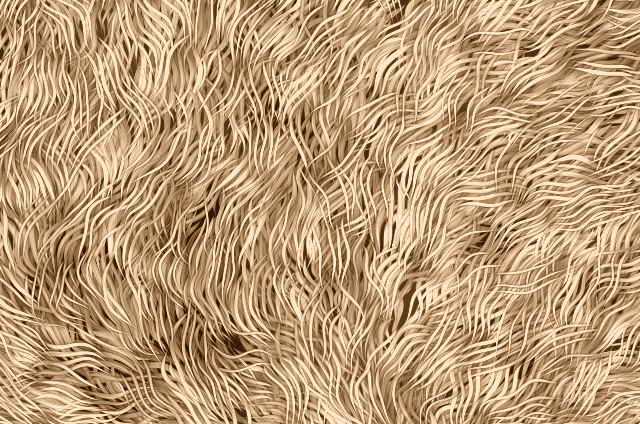
This texture is drawn by a WebGL 2 fragment shader. Its source:

```glsl
#version 300 es
precision highp float;
// Shaggy wool pelt: layers of tufts on jittered grids, combed along a smooth
// direction field. Each tuft is split into lanes holding one tapered, wavy
// lock with sine fibres; layers are traced front to back until covered.

uniform vec2 u_resolution;
out vec4 fragColor;

const int LAYERS = 7;
const float CELL = 0.14;     // tuft spacing, in canvas heights
const float SPREAD = 0.05;   // half width of a tuft

vec4 hash4(vec3 p) {
    vec4 q = fract(p.xyzx * vec4(0.1031, 0.1030, 0.0973, 0.1099));
    q += dot(q, q.wzxy + 33.33);
    return fract((q.xxyz + q.yzzw) * q.zywx);
}

float falloff(float from, float to, float x) {
    return 1.0 - smoothstep(from, to, x);
}

// Combing angle: upright at left, slanted at right, swept sideways below.
float combAngle(vec2 p) {
    float a = mix(1.75, 0.48, smoothstep(0.4, 1.45, p.x + 0.3 * (p.y - 0.5)));
    vec2 whorl = p - vec2(0.34, 0.57);
    a -= 0.65 * exp(-15.0 * dot(whorl, whorl));
    a += 1.1 * falloff(0.0, 0.46, p.y) * falloff(0.4, 1.1, p.x);
    a += 0.12 * sin(p.x * 9.0 + 2.0 * sin(p.y * 6.0));
    return a + 0.08 * sin(p.y * 15.0 - p.x * 11.0);
}

// Slow light and dark drift over the pelt.
float drift(vec2 p) {
    float d = sin(p.x * 13.0 + 2.0 * sin(p.y * 8.0)) * sin(p.y * 11.0 + p.x * 5.0);
    vec2 hollow = p - vec2(0.35, 0.26);
    return 0.08 * d - 0.14 * exp(-14.0 * dot(hollow, hollow));
}

// Layered sines running along a lock.
float fibres(float along, float across, float phase) {
    float f = sin(across * 700.0 + phase * 3.0 + 2.0 * sin(along * 38.0 + phase));
    return f + 0.7 * sin(across * 1250.0 - along * 70.0 + phase * 5.0);
}

// One tuft around its root; returns tone, coverage and cast shadow.
vec3 tuft(vec2 q, vec2 comb, vec4 seed, vec3 id, float level, float pixel) {
    float twist = (seed.z - 0.5) * mix(0.8, 1.5, level);
    vec2 dir = normalize(comb + twist * vec2(-comb.y, comb.x));
    float along = dot(q, dir);
    float across = dot(q, vec2(-dir.y, dir.x));
    if (abs(along) > 0.135 || abs(across) > 0.1) return vec3(0.0);

    // Shared bow, wave and curl; the lanes draw together towards the tip.
    float phase = seed.w * 6.2832;
    float bow = 2.6 * (fract(seed.w * 13.0) - 0.5);
    float rate = mix(26.0, 52.0, fract(seed.z * 11.0));
    float tip = max(-along, 0.0) / 0.135;
    across -= bow * along * along + 0.007 * sin(along * rate + phase)
            + 0.06 * (fract(seed.z * 29.0) - 0.5) * tip * tip * tip;
    float gather = 1.0 - 0.4 * smoothstep(0.0, 1.0, tip);
    across /= gather;
    if (abs(across) > SPREAD) return vec3(0.0);
    float shadow = 0.22 * falloff(0.4, 1.0, abs(across) / SPREAD)
                 * falloff(0.06, 0.13, abs(along));

    // Pick the lane and give its lock a length, width and wiggle.
    float laneWidth = mix(0.0225, 0.0165, level);
    float lanes = across / laneWidth + seed.x;
    float lane = floor(lanes);
    vec4 look = hash4(id + vec3(lane * 7.0 + 50.0, lane * 3.0 + 90.0, 23.0));
    float s = along / mix(0.085, 0.134, look.x);
    if (abs(s) > 1.0 || look.y < 0.4 * level * level) return vec3(0.0, 0.0, shadow);
    float lanePhase = phase + look.z * 6.2832;
    float x = lanes - lane - 0.5 - 0.14 * sin(along * 55.0 + lanePhase);

    float edge = SPREAD - abs(across);
    float taper = smoothstep(-1.0, -0.1, s) * falloff(0.5, 1.0, s)
                * smoothstep(0.0, 0.007, edge);
    float width = mix(0.44, 0.24, level * level) * mix(0.65, 1.0, look.w) * taper;
    float px = pixel / (laneWidth * gather);
    float fade = clamp(width / px, 0.0, 1.0);
    float cover = fade * falloff(width - 0.7 * px, width + 0.7 * px, abs(x));
    shadow += 0.27 * fade * falloff(0.15, 0.5, abs(x));
    if (cover < 0.01) return vec3(0.0, 0.0, shadow);

    // Rounded shading, pale tip, dark root and fine grain.
    float u = clamp(x / max(width, px), -1.0, 1.0);
    float tone = 0.27 + 0.24 * look.z + 0.18 * seed.y + 0.12 * level;
    tone += 0.36 * sqrt(1.0 - u * u) + 0.07 * u;
    tone += 0.24 * falloff(-0.9, 0.2, s) - 0.12 * smoothstep(0.2, 1.0, s);
    tone += 0.065 * fibres(along, x * laneWidth, lanePhase);
    return vec3(tone, cover, shadow);
}

// Wool colour from shaded brown to pale cream.
vec3 wool(float t) {
    t = clamp(t, -0.12, 1.12);
    return vec3(0.29, 0.17, 0.06) + vec3(0.78, 0.66, 0.50) * t
         + vec3(-0.12, 0.0, 0.13) * t * t;
}

void main() {
    vec2 p = gl_FragCoord.xy / u_resolution.y;
    float pixel = 1.0 / u_resolution.y;
    float angle = combAngle(p);
    vec2 comb = vec2(cos(angle), sin(angle));
    float tone = drift(p);
    float light = 1.0;   // share still visible through the hair in front

    for (int k = 0; k < LAYERS && light > 0.03; k++) {
        float level = 1.0 - float(k) / float(LAYERS - 1);
        vec2 shift = float(k) * vec2(0.37, 0.61) + 20.0;
        vec2 home = floor(p / CELL + shift);
        for (int n = 0; n < 9 && light > 0.03; n++) {
            vec3 id = vec3(home + vec2(n % 3 - 1, 1 - n / 3), float(k) + 3.0);
            vec4 seed = hash4(id);
            vec2 root = (id.xy + 0.15 + 0.7 * seed.xy - shift) * CELL;
            vec3 hair = tuft(p - root, comb, seed, id, level, pixel);
            tone += light * hair.x * hair.y;
            light *= (1.0 - hair.y) * (1.0 - hair.z);
        }
    }
    fragColor = vec4(wool(1.32 * tone), 1.0);
}
```
